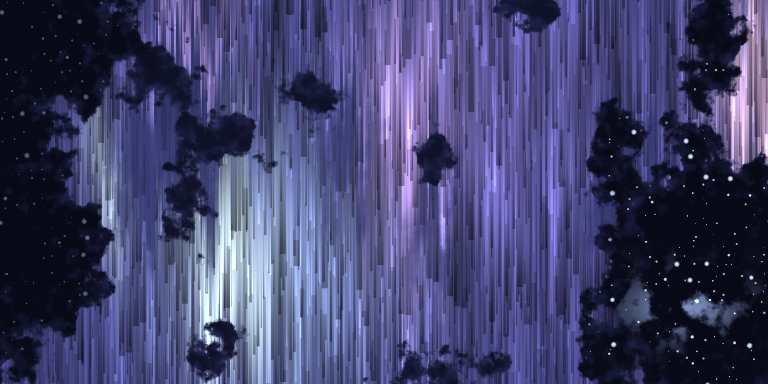
A Shadertoy shader for this background:

```glsl
const vec3 INK = vec3(0.03, 0.036, 0.09);
const vec3 NAVY = vec3(0.15, 0.165, 0.34);
const vec3 INDIGO = vec3(0.25, 0.255, 0.48);
const vec3 VIOLET = vec3(0.40, 0.37, 0.65);
const vec3 ORCHID = vec3(0.66, 0.55, 0.82);
const vec3 BLUE = vec3(0.49, 0.57, 0.76);
const vec3 ICE = vec3(0.84, 0.94, 0.98);
const vec3 BLUSH = vec3(0.92, 0.76, 0.92);

float hash(vec2 p) {
    vec3 q = fract(vec3(p.xyx) * 0.1031);
    q += dot(q, q.yzx + 33.33);
    return fract((q.x + q.y) * q.z);
}

float cornerSlope(vec2 cell, vec2 offset) {
    float angle = 6.2832 * hash(cell);
    return dot(vec2(cos(angle), sin(angle)), offset);
}

float gradientNoise(vec2 p) {
    vec2 i = floor(p), f = fract(p), e = vec2(1, 0);
    vec2 u = f * f * (3.0 - 2.0 * f);
    return mix(mix(cornerSlope(i, f), cornerSlope(i + e.xy, f - e.xy), u.x),
               mix(cornerSlope(i + e.yx, f - e.yx), cornerSlope(i + 1.0, f - 1.0), u.x), u.y);
}

float fbm(vec2 p) {
    float sum = 0.0, amp = 0.7;
    for (int i = 0; i < 5; i++, amp *= 0.55) {
        sum += amp * gradientNoise(p);
        p = mat2(1.6, 1.2, -1.2, 1.6) * p + 7.3;
    }
    return sum;
}

// Shapes are given as center (xy) and radii (zw)
float ellipse(vec2 p, vec4 s) {
    return (length((p - s.xy) / s.zw) - 1.0) * min(s.z, s.w);
}

float glow(vec2 p, vec4 s) {
    vec2 q = (p - s.xy) / s.zw;
    return exp(-dot(q, q));
}

// Stepped value per column, with softened borders
float columns(float x, float count, float seed, float pixel) {
    float i = floor(x * count), soft = clamp(count * pixel, 0.15, 1.0);
    float edge = smoothstep(1.0 - soft, 1.0, fract(x * count));
    return mix(hash(vec2(i, seed)), hash(vec2(i + 1.0, seed)), edge);
}

// Thin strokes, sharp at the lower end and fading upward
float drips(vec2 p, float count, float rows, float seed, float pixel) {
    float col = floor(p.x * count), fx = fract(p.x * count);
    float y = p.y * rows + 9.0 * hash(vec2(col, seed)), fy = fract(y);
    float side = smoothstep(0.5, 0.5 - clamp(count * pixel, 0.1, 0.4), abs(fx - 0.5));
    float tail = smoothstep(0.0, rows * pixel, fy) * pow(1.0 - fy, 1.5);
    return side * tail * step(0.6, hash(vec2(col, floor(y) + seed)));
}

vec3 curtainLight(vec2 p) {
    vec3 c = mix(INDIGO, VIOLET, 0.8 * glow(p, vec4(1.30, 0.75, 0.35, 0.45)));
    c = mix(c, BLUE, 0.85 * glow(p, vec4(0.74, 0.30, 0.30, 0.38)));
    c = mix(c, ORCHID, 0.85 * glow(p, vec4(1.06, 0.66, 0.13, 0.34)));
    c = mix(c, ORCHID, 0.7 * glow(p, vec4(0.50, 0.90, 0.12, 0.10)));
    c = mix(c, ICE, 0.9 * glow(p, vec4(0.60, 0.29, 0.12, 0.25)));
    c = mix(c, ICE, 0.6 * glow(p, vec4(0.28, 0.57, 0.06, 0.18)));
    return mix(c, BLUSH, 0.9 * glow(p, vec4(1.97, 0.78, 0.12, 0.28)));
}

float sideClouds(vec2 p) {
    float d = min(ellipse(p, vec4(0.02, 0.92, 0.34, 0.24)), ellipse(p, vec4(0.0, 0.5, 0.18, 0.5)));
    d = min(d, min(ellipse(p, vec4(0.07, 0.33, 0.21, 0.22)), ellipse(p, vec4(1.86, 0.27, 0.31, 0.33))));
    d = min(d, min(ellipse(p, vec4(1.61, 0.58, 0.07, 0.11)), ellipse(p, vec4(1.81, 0.64, 0.06, 0.10))));
    return min(d, min(ellipse(p, vec4(1.6, 0.09, 0.09, 0.11)), ellipse(p, vec4(1.85, 0.89, 0.08, 0.11))));
}

float innerClouds(vec2 p) {
    float d = min(ellipse(p, vec4(0.42, 0.80, 0.11, 0.08)), ellipse(p, vec4(0.57, 0.63, 0.10, 0.06)));
    d = min(d, min(ellipse(p, vec4(0.49, 0.47, 0.05, 0.09)), ellipse(p, vec4(0.81, 0.74, 0.07, 0.06))));
    d = min(d, min(ellipse(p, vec4(0.57, 0.06, 0.05, 0.06)), ellipse(p, vec4(1.16, 0.03, 0.13, 0.05))));
    return min(d, min(ellipse(p, vec4(1.12, 0.58, 0.03, 0.04)), ellipse(p, vec4(1.36, 0.98, 0.06, 0.04))));
}

float stars(vec2 p, float count) {
    vec2 cell = floor(p * count);
    vec2 spot = 0.2 + 0.6 * vec2(hash(cell), hash(cell + 41.0));
    float rarity = hash(cell + 83.0), size = 0.18 * smoothstep(0.6, 1.0, rarity) + 0.001;
    return smoothstep(size, 0.3 * size, length(fract(p * count) - spot));
}

void mainImage(out vec4 fragColor, in vec2 fragCoord) {
    float pixel = 1.0 / iResolution.y;
    vec2 p = fragCoord * vec2(2.0 / iResolution.x, pixel);
    // Curtain sampled at uneven heights
    float broad = columns(p.x, 42.0, 3.0, pixel), fine = columns(p.x, 150.0, 8.0, pixel);
    vec2 slid = p + vec2(0.0, 0.24 * (broad - 0.5) + 0.16 * (fine - 0.5));
    vec3 color = curtainLight(slid) * (0.72 + 0.24 * broad + 0.30 * fine);
    color *= 1.0 + 0.5 * gradientNoise(slid * vec2(12.0, 3.0));
    for (int i = 0; i < 3; i++) {
        float k = float(i), count = 55.0 + 50.0 * k;
        color *= 1.0 - 0.38 * drips(p, count, 3.0 + k, 17.0 + k, pixel);
        color += 0.24 * color * drips(p, count + 13.0, 2.5 + k, 57.0 + k, pixel);
    }
    // Translucent shade hanging below the clouds
    float ragged = 0.11 * fbm(p * 11.0);
    float shade = min(ellipse(slid, vec4(0.44, 0.64, 0.15, 0.20)), ellipse(slid, vec4(1.65, 0.46, 0.13, 0.20)));
    shade = min(shade, min(ellipse(slid, vec4(1.13, 0.46, 0.05, 0.13)), ellipse(slid, vec4(0.9, 0.62, 0.07, 0.13))));
    color = mix(color, NAVY * 1.2, 0.75 * smoothstep(0.05, -0.05, shade + 0.5 * ragged));
    // Billowing clouds
    float outer = sideClouds(p) + ragged, inner = innerClouds(p) + ragged;
    float billow = fbm(p * 24.0), d = min(outer, inner) + 0.03 * billow;
    float lit = clamp(0.25 + 0.9 * billow + 3.5 * d, 0.0, 1.0);
    vec3 cloud = mix(INK, NAVY, clamp(lit + 0.25 * smoothstep(-0.05, 0.05, outer), 0.0, 1.0));
    float gap = glow(p, vec4(1.78, 0.20, 0.16, 0.09));
    cloud = mix(cloud, BLUE, gap * smoothstep(0.0, 0.35, fbm(p * 13.0 + 4.0)));
    color = mix(color, cloud, smoothstep(0.012, -0.012, d));
    // Sparks inside the side clouds
    float sparks = (0.8 * stars(p, 40.0) + stars(p + 3.7, 19.0)) * mix(0.35, 0.9, smoothstep(1.0, 1.5, p.x));
    color += ICE * sparks * smoothstep(0.0, -0.04, outer);
    fragColor = vec4(clamp(color, 0.0, 1.0), 1.0);
}
```
